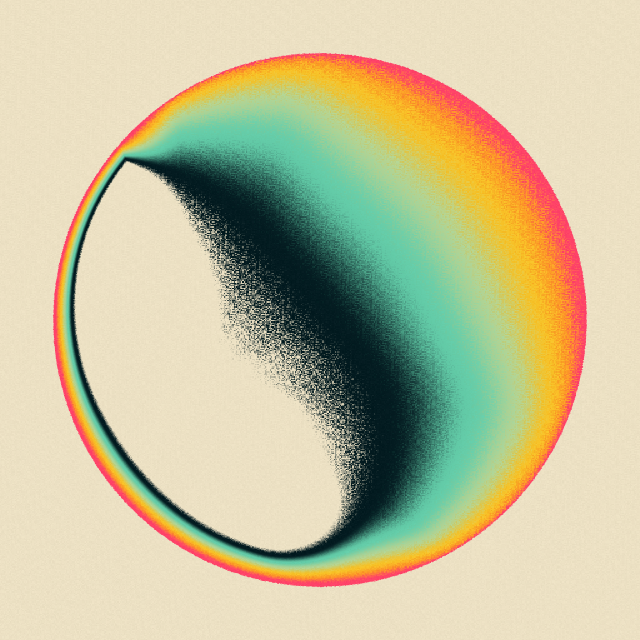
Give the GLSL for this background, as a WebGL 1 fragment shader.

```glsl
precision highp float;
// A grainy iridescent disc whose colour bands wrap around a pale hollow, on cream paper.

uniform vec2 u_resolution;

const float DISC_RADIUS = 0.4167;
const vec2 HOLLOW_CENTER = vec2(-0.1745, -0.086);  // relative to the disc center
const float LOBE_ANGLE = 0.576;     // direction in which the bands are widest
const float LOBE_SPREAD_CW = 1.87;  // angle at which the lobe ends, clockwise
const float LOBE_SPREAD_CCW = 1.36; // the same, counterclockwise
const float LOBE_WIDTH = 0.378;
const float RIM_WIDTH = 0.0365;
const float RIM_TILT = 0.0117;      // makes the rim thicker at the bottom
const float GRAIN_CELLS = 512.0;
const float BAND_GRAIN = 0.05;
const float SHADOW_GRAIN = 0.17;
const float PAPER_GRAIN = 0.018;

const vec3 CREAM = vec3(0.925, 0.880, 0.765);
const vec3 RED = vec3(1.0, 0.26, 0.41);
const vec3 ORANGE = vec3(0.99, 0.59, 0.15);
const vec3 YELLOW = vec3(0.97, 0.76, 0.15);
const vec3 OLIVE = vec3(0.70, 0.83, 0.58);
const vec3 TEAL = vec3(0.39, 0.80, 0.66);
const vec3 INK = vec3(0.012, 0.105, 0.125);

float hash(vec2 p) {
  return fract(sin(dot(p, vec2(127.1, 311.7))) * 43758.5453);
}

// Triangular noise in -1..1
float grain(vec2 cell) {
  return hash(cell) + hash(cell + 57.3) - 1.0;
}

// Strength of the wide lobe in a direction, 0..1
float lobe(vec2 dir) {
  vec2 axis = vec2(cos(LOBE_ANGLE), sin(LOBE_ANGLE));
  float angle = atan(axis.x * dir.y - axis.y * dir.x, dot(axis, dir));
  float spread = angle < 0.0 ? LOBE_SPREAD_CW : LOBE_SPREAD_CCW;
  float c = cos(1.5708 * min(abs(angle) / spread, 1.0));
  return angle < 0.0 ? c * c : c;
}

// Depth through the bands: 0 at the rim, 1 at the darkest crest
float bandDepth(vec2 p, vec2 dir, float strength) {
  float along = dot(HOLLOW_CENTER, dir);
  float reach = sqrt(along * along + DISC_RADIUS * DISC_RADIUS
                     - dot(HOLLOW_CENTER, HOLLOW_CENTER)) - along;
  float inset = max(reach - length(p - HOLLOW_CENTER), 0.0);
  float width = RIM_WIDTH - RIM_TILT * dir.y + LOBE_WIDTH * strength;
  float curve = mix(1.6, 0.65, smoothstep(0.0, 0.3, strength))
              + 0.35 * smoothstep(0.65, 1.0, strength);
  return pow(inset / width, curve);
}

vec3 bandColor(float t) {
  vec3 color = mix(RED, ORANGE, smoothstep(0.015, 0.13, t));
  color = mix(color, YELLOW, smoothstep(0.10, 0.23, t));
  color = mix(color, OLIVE, smoothstep(0.21, 0.44, t));
  color = mix(color, TEAL, smoothstep(0.40, 0.64, t));
  color = mix(color, INK, smoothstep(0.64, 0.96, t));
  return mix(color, CREAM, smoothstep(1.06, 1.36, t));
}

void main() {
  float size = min(u_resolution.x, u_resolution.y);
  vec2 p = (gl_FragCoord.xy - 0.5 * u_resolution) / size;
  float noise = grain(floor((p + 0.5) * GRAIN_CELLS));

  // Bands, with coarser stipple where the shadow fades into the hollow
  vec2 dir = normalize(p - HOLLOW_CENTER + 0.00001);
  float strength = lobe(dir);
  float t = bandDepth(p, dir, strength);
  float fade = smoothstep(0.9, 1.15, t) * (1.0 - smoothstep(1.25, 1.45, t));
  float amount = mix(BAND_GRAIN, SHADOW_GRAIN, fade);
  t += noise * amount * (0.35 + 0.65 * smoothstep(0.0, 0.4, strength));
  vec3 disc = bandColor(t);

  // Disc edge over the paper
  float edge = length(p) - DISC_RADIUS + noise * 0.0008;
  float cover = 1.0 - smoothstep(-0.75 / size, 0.75 / size, edge);
  vec3 color = mix(CREAM, disc, cover);

  gl_FragColor = vec4(color + noise * PAPER_GRAIN, 1.0);
}
```
